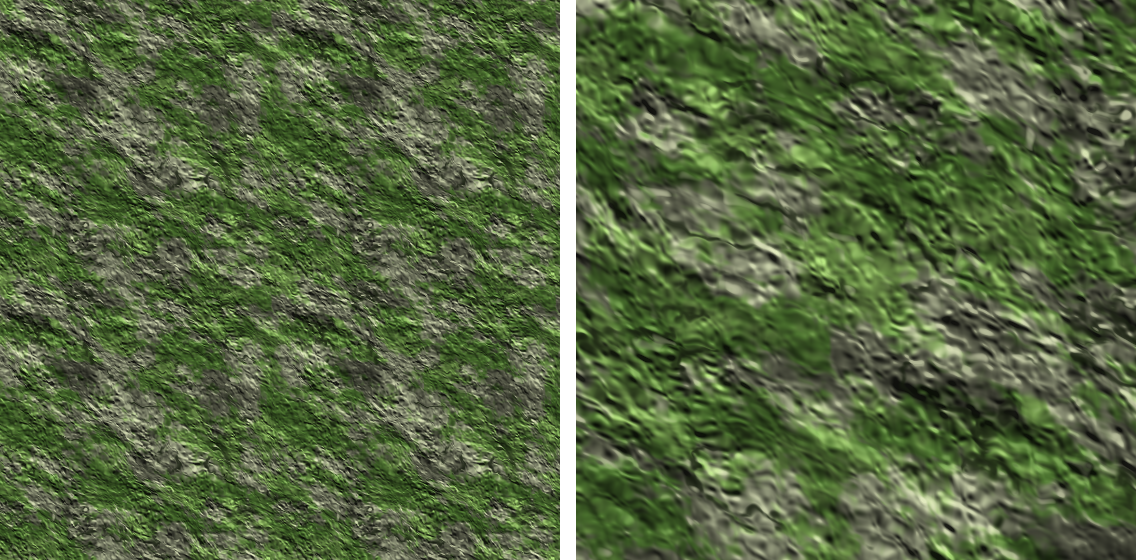
Left: the whole. Right: its middle third, enlarged.
A WebGL 2 fragment shader for this texture:

```glsl
#version 300 es
precision highp float;

uniform vec2 u_resolution;
out vec4 fragColor;

float hash(vec2 p) {
  return fract(sin(dot(p, vec2(127.1, 311.7))) * 43758.5453);
}

// Lattice value that wraps on a slanted unit tile
float latticeValue(vec2 cell, vec2 freq, float slant, float seed) {
  float turns = floor(cell.x / freq.x);
  cell += turns * vec2(-freq.x, slant);
  cell.y = mod(cell.y, freq.y);
  return hash(cell + seed * 17.3);
}

// Tileable value noise on strata that fall to the right
float strataNoise(vec2 p, vec2 freq, float seed) {
  float slant = freq.x * 0.5;
  vec2 q = vec2(p.x * freq.x, p.y * freq.y - p.x * slant);
  vec2 cell = floor(q);
  vec2 f = q - cell;
  f = f * f * (3.0 - 2.0 * f);
  float a = latticeValue(cell, freq, slant, seed);
  float b = latticeValue(cell + vec2(1, 0), freq, slant, seed);
  float c = latticeValue(cell + vec2(0, 1), freq, slant, seed);
  float d = latticeValue(cell + vec2(1, 1), freq, slant, seed);
  return mix(mix(a, b, f.x), mix(c, d, f.x), f.y);
}

// Five octaves with a mean of one half, rounder grain in the finer ones
float fbm(vec2 p, float seed, float gain) {
  float total = 0.0, sum = 0.0, amp = 1.0;
  vec2 freq = vec2(8, 14);
  for (int i = 0; i < 5; i++) {
    total += amp * strataNoise(p, freq, seed + float(i));
    sum += amp;
    freq = freq * 2.0 - vec2(0, 4);
    amp *= gain;
  }
  return total / sum;
}

float blob(vec2 p, vec2 center, vec2 radius) {
  vec2 d = (p - center) / radius;
  return exp(-dot(d, d));
}

void main() {
  // Just under two tiles each way, counted from the upper left
  vec2 uv = gl_FragCoord.xy / u_resolution;
  vec2 tile = fract(vec2(uv.x, 1.0 - uv.y) * 1.969);

  // Bend the strata a little and fray them finely
  vec2 bend = vec2(strataNoise(tile, vec2(8, 8), 11.0),
                   strataNoise(tile, vec2(8, 8), 12.0)) - 0.5;
  vec2 fray = vec2(strataNoise(tile, vec2(60, 60), 13.0),
                   strataNoise(tile, vec2(60, 60), 14.0)) - 0.5;
  vec2 p = tile + 0.03 * bend + 0.007 * fray;

  // Relief lit from above, smooth in places and rugged in others
  float height = fbm(p, 3.0, 0.75);
  float slope = fbm(p + vec2(-0.0015, 0.005), 3.0, 0.75) - height;
  float rugged = smoothstep(0.35, 0.65, fbm(p, 37.0, 0.7));
  float light = clamp(1.0 + mix(5.0, 9.5, rugged) * slope, 0.2, 2.0);

  // Moss cover, with a bare patch and a straight-edged clump
  float cover = fbm(p, 47.0, 0.75);
  cover -= 0.13 * blob(tile, vec2(0.56, 0.66), vec2(0.1, 0.07));
  cover += 0.12 * smoothstep(0.488, 0.494, tile.x)
                * blob(tile, vec2(0.5, 0.34), vec2(0.12, 0.09));
  cover += 0.08 * blob(tile, vec2(0.85, 0.55), vec2(0.14, 0.12));
  float moss = smoothstep(0.39, 0.56, cover);

  // Base colours, varied in small patches
  float tone = smoothstep(0.34, 0.66, fbm(p, 71.0, 0.8));
  vec3 stone = mix(vec3(0.30, 0.31, 0.25), vec3(0.51, 0.53, 0.43), tone);
  vec3 green = mix(vec3(0.21, 0.32, 0.13), vec3(0.36, 0.47, 0.24), tone);
  vec3 color = mix(stone, green, moss) * light;

  // Rough creases, broken up and dark
  float crease = abs(strataNoise(p, vec2(12, 22), 23.0) - 0.5
                     + 1.2 * (height - 0.5));
  float broken = smoothstep(0.5, 0.62, fbm(p, 91.0, 0.7));
  float crack = (1.0 - smoothstep(0.01, 0.1, crease)) * broken;
  vec2 cleft = p - vec2(0.79, 0.62);
  cleft.x -= 0.45 * cleft.y;
  crack = max(crack, blob(cleft, vec2(0), vec2(0.014, 0.06)));
  color = mix(color, vec3(0.09, 0.12, 0.06), 0.75 * crack);

  // Pale glints on lit edges and scattered chips of bare stone
  float glint = smoothstep(1.3, 1.8, light) * (1.0 - 0.7 * moss);
  float chip = smoothstep(0.74, 0.92, strataNoise(p, vec2(48, 72), 61.0))
             * smoothstep(0.5, 0.62, fbm(p, 83.0, 0.6));
  float pale = max(0.55 * glint, 0.7 * chip * (1.0 - 0.5 * moss));
  color = mix(color, vec3(0.78, 0.80, 0.66), pale);

  // Shaded hollow in the moss
  color *= 1.0 - 0.3 * blob(tile, vec2(0.3, 0.32), vec2(0.06, 0.04));

  fragColor = vec4(clamp(color, 0.0, 1.0), 1.0);
}
```
